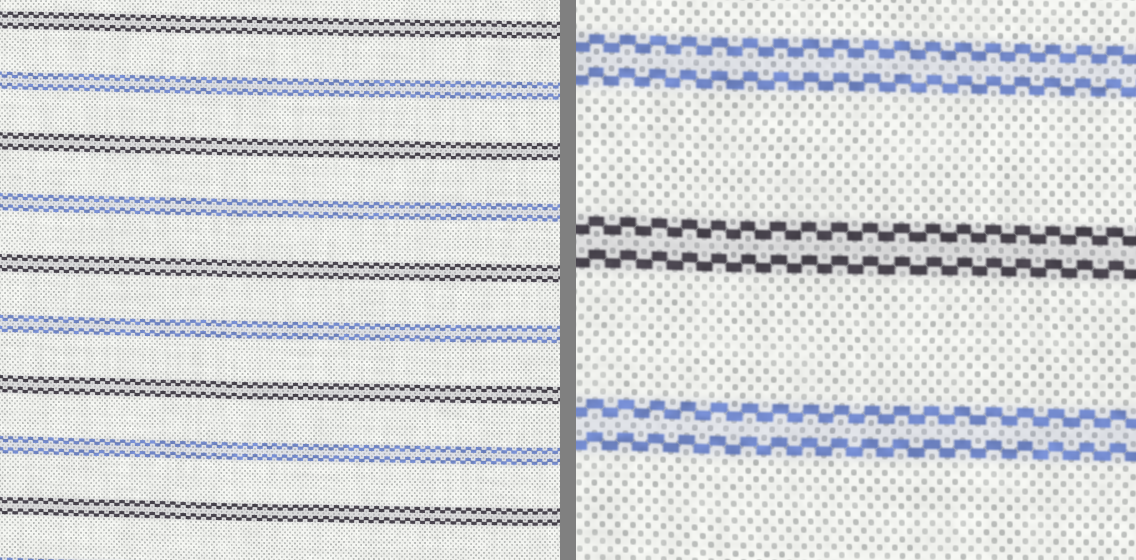
Left: the whole. Right: its middle third, enlarged.
Reproduce this texture procedurally as a Shadertoy shader.

```glsl
#define STRIPE_PITCH 0.1084   // distance between stripe centres
#define FIRST_STRIPE 0.0352   // first stripe below the top edge
#define ROWS 22.0             // weft rows per stripe pitch
#define COLUMNS 110.0         // warp threads across
#define SAG vec2(0.0275, 0.009)
#define WOBBLE 0.3            // thread waviness, in rows
#define CLOTH vec3(0.945, 0.95, 0.935)
#define GAP vec3(0.74, 0.75, 0.74)
#define DARK_YARN vec3(0.25, 0.23, 0.27)
#define BLUE_YARN vec3(0.42, 0.51, 0.78)

const float PI = 3.14159265;

float hash(vec2 p) {
    vec3 q = fract(vec3(p.xyx) * 0.1031);
    q += dot(q, q.yzx + 33.33);
    return fract((q.x + q.y) * q.z);
}

float noise(vec2 p) {
    vec2 i = floor(p), f = fract(p);
    f = f * f * (3.0 - 2.0 * f);
    return mix(mix(hash(i), hash(i + vec2(1, 0)), f.x),
               mix(hash(i + vec2(0, 1)), hash(i + vec2(1, 1)), f.x), f.y);
}

// Two dyed rows, two plain rows, two dyed rows in each stripe
float isDyed(float row) {
    float r = mod(row, ROWS);
    return r < 2.0 || (r > 3.5 && r < 5.5) ? 1.0 : 0.0;
}

// Visible part of one weft row: floats alternate with warp crossings
float weftFloat(vec2 thread, float row) {
    float d = abs(thread.y - row - 0.5);
    float uneven = 0.3 * (noise(vec2(thread.x * 0.5, row * 7.0)) - 0.5);
    float along = cos(PI * (thread.x + row)) + uneven;
    return smoothstep(-0.5, 0.35, along) * (1.0 - smoothstep(0.35, 0.8, d));
}

void mainImage(out vec4 fragColor, in vec2 fragCoord) {
    vec2 uv = fragCoord / iResolution.xy;
    float down = 1.0 - uv.y;

    // Cloth coordinates: rows sag to the right and waver a little
    float sag = uv.x * (SAG.x - SAG.y * uv.x) * (1.0 + 0.17 * down);
    float row = (down - sag - FIRST_STRIPE) / STRIPE_PITCH * ROWS + 3.0;
    row += WOBBLE * (noise(vec2(uv.x * 14.0, down * 9.0)) - 0.5);
    float column = uv.x * COLUMNS + 0.35 * (noise(uv * 18.0 + 5.0) - 0.5);
    vec2 thread = vec2(column, row);

    // Plain cloth with staggered gaps between threads
    float lattice = cos(2.0 * PI * column) * cos(PI * row);
    float depth = 0.7 + 0.5 * noise(thread * 0.6);
    vec3 color = mix(CLOTH, GAP, smoothstep(0.0, 0.8, lattice) * depth);
    color *= 0.985 + 0.03 * noise(vec2(column, row * 0.08));
    color *= 0.985 + 0.03 * noise(vec2(column * 0.08, row));

    // Dye showing faintly around each stripe
    float stripe = floor((row + 6.0) / ROWS);
    vec3 yarn = mod(stripe, 2.0) < 0.5 ? DARK_YARN : BLUE_YARN;
    float local = row - stripe * ROWS;
    float halo = 1.0 - smoothstep(2.5, 4.2, abs(local - 3.0));
    color = mix(color, mix(yarn, vec3(0.55, 0.53, 0.68), 0.5), 0.16 * halo);

    // Dyed weft floats, including overlap from adjacent rows
    float cover = 0.0;
    for (int k = -1; k <= 1; k++) {
        float r = floor(row) + float(k);
        cover = max(cover, isDyed(r) * weftFloat(thread, r));
    }
    float shade = 0.9 + 0.2 * noise(thread * 0.8 + 40.0);
    color = mix(color, yarn * shade, cover * 0.95);

    // Fine fibre grain
    color += 0.025 * (noise(uv * 300.0) - 0.5);
    fragColor = vec4(clamp(color, 0.0, 1.0), 1.0);
}
```
